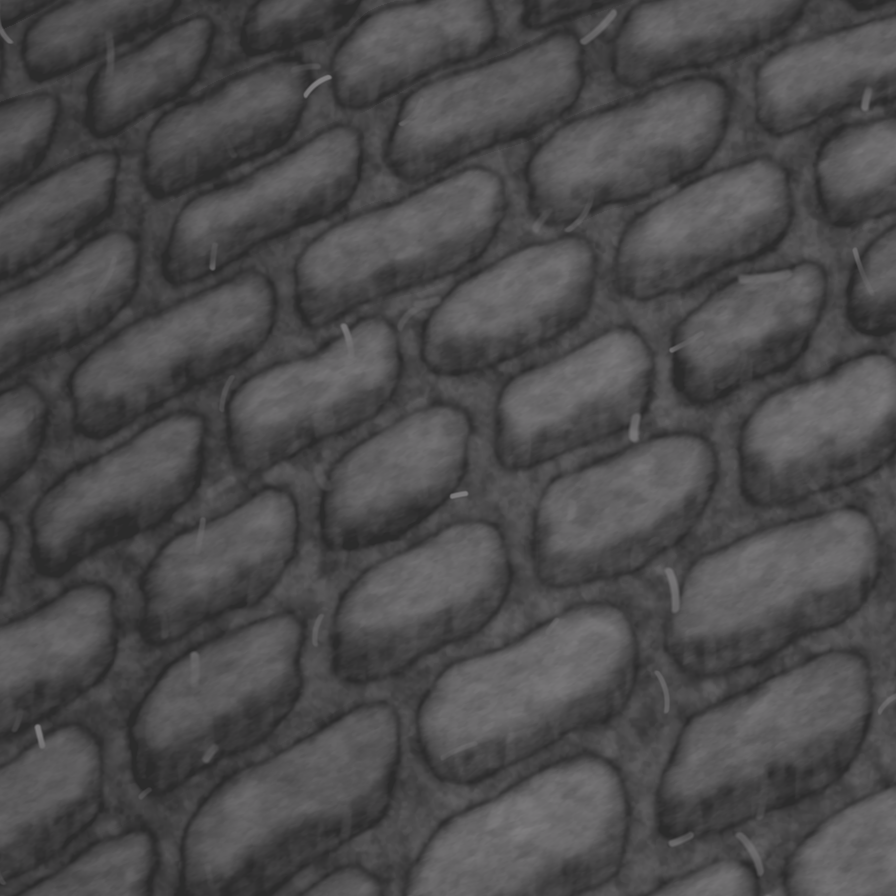
Give the GLSL for this texture, as a WebGL 1 fragment shader.

```glsl
precision highp float;
// Worn cobblestone paving in slanting courses that shrink with distance.
// Each course has its own stone length and shift; stones are rounded boxes
// with a lit top and dark side, over gritty joints strewn with dry grass.

uniform vec2 u_resolution;

const vec3 TINT = vec3(1.0, 0.988, 1.0);
const float STONE_TOP = 0.385;
const float STONE_SIDE = 0.232;
const float JOINT = 0.288;
const float GRASS = 0.56;
const float CONVERGENCE = 0.4775;
const float COURSE_RATE = 11.45;

vec3 hash3(vec2 p) {
  vec3 q = fract(vec3(p.xyx) * vec3(0.1031, 0.1030, 0.0973));
  q += dot(q, q.yxz + 33.33);
  return fract((q.xxy + q.yzz) * q.zyx);
}

// Soft cellular noise: random cell values blended by distance, -0.5 to 0.5
float cellular(vec2 p) {
  vec2 cell = floor(p);
  float total = 0.0, weight = 0.0;
  for (int j = -1; j <= 1; j++) {
    for (int i = -1; i <= 1; i++) {
      vec2 id = cell + vec2(float(i), float(j));
      vec3 h = hash3(id + 71.0);
      vec2 away = id + h.xy - p;
      float k = exp(-5.0 * dot(away, away));
      total += k * h.z;
      weight += k;
    }
  }
  return total / weight - 0.5;
}

float grain(vec2 p) {
  return 0.5 * cellular(p) + 0.3 * cellular(p * 2.1 + 9.0) + 0.2 * cellular(p * 4.3 + 23.0);
}

// Layered sines that make the stone outlines uneven
vec2 wobble(vec2 p) {
  return vec2(sin(p.y * 31.0 + 2.0 * sin(p.x * 17.0)) + 0.5 * sin(p.y * 73.0 + p.x * 41.0),
              sin(p.x * 27.0 + 2.0 * sin(p.y * 19.0)) + 0.5 * sin(p.x * 67.0 - p.y * 37.0));
}

float roundedBox(vec2 p, vec2 halfSize, float radius) {
  vec2 q = abs(p) - halfSize + radius;
  return length(max(q, 0.0)) + min(max(q.x, q.y), 0.0) - radius;
}

// Height measured across the slanting, slightly bowed courses
float acrossCourses(vec2 p) {
  float dx = p.x - 0.456;
  return p.y - (0.5 - 0.08 * p.y) * dx + 0.08 * dx * dx;
}

// Stone pitch and sideways shift of one course
vec2 bond(float row) {
  float pitch = 0.245 + 0.035 * cos(1.2566 * (row - 0.5)) - 0.004 * row;
  float shift = (0.11 - 0.01 * row) * sin(0.8 + 0.95 * row + 0.2 * row * row);
  return vec2(pitch, shift);
}

// Scattered bent blades, one at most per cell
float blades(vec2 p, float cells, float share) {
  vec2 g = p * cells;
  float lit = 0.0;
  for (int j = -1; j <= 1; j++) {
    for (int i = -1; i <= 1; i++) {
      vec2 id = floor(g) + vec2(float(i), float(j));
      vec3 a = hash3(id + 11.0), b = hash3(id + 137.0);
      float angle = 0.1 + 2.0 * b.x;
      vec2 dir = vec2(cos(angle), sin(angle));
      vec2 q = g - id - a.xy;
      float along = dot(q, dir);
      float side = dot(q, vec2(-dir.y, dir.x)) + (a.x - 0.5) * 2.5 * along * along;
      float d = length(vec2(max(abs(along) - 0.06 - 0.24 * b.y, 0.0), side));
      float width = 0.045 + 0.05 * a.z * a.z;
      float strength = step(b.z, share) * (0.25 + 0.75 * a.y * a.y);
      lit = max(lit, strength * smoothstep(width, width * 0.3, d));
    }
  }
  return lit;
}

void main() {
  vec2 p = gl_FragCoord.xy / u_resolution;
  vec2 bent = p + 0.0035 * wobble(p) + 0.004 * cellular(p * 45.0);

  // Course, stone and position inside the stone
  float across = acrossCourses(bent);
  float depth = 1.0 - CONVERGENCE * across;
  float course = 0.07 - COURSE_RATE * log(depth);
  float row = floor(course + 0.5);
  float height = depth / (COURSE_RATE * CONVERGENCE);
  vec2 lay = bond(row);
  float u = (bent.x - 0.5 - lay.y) / lay.x;
  float column = floor(u + 0.5);
  vec3 vary = hash3(vec2(column, row) + 50.0);
  vec2 q = vec2((u - column) * lay.x, (course - row) * height);
  q.x += (vary.x - 0.6) * 0.3 * q.y;

  // Outline and the raised top face
  vec2 halfSize = vec2(0.5 * lay.x - 0.012 - 0.008 * vary.y, height * (0.405 + 0.035 * vary.z));
  float d = roundedBox(q, halfSize, 0.32 * height);
  float faceD = roundedBox(q - vec2(0.003, 0.12 * height), halfSize - vec2(0.009, 0.13 * height), 0.25 * height);
  float inside = smoothstep(0.004, -0.004, d);
  float patches = cellular(p * vec2(22.0, 30.0));
  float face = smoothstep(0.018, -0.022, faceD + 0.018 * patches);

  // Worn stone with streaked sides, gritty joints and a dark seam
  vec2 skewed = vec2(p.x + 0.4 * p.y, p.y - 0.46 * p.x);
  float rough = grain(skewed * vec2(42.0, 75.0));
  float streak = cellular(p * vec2(105.0, 32.0));
  float stone = mix(STONE_SIDE + 0.07 * streak, STONE_TOP + 0.05 * patches, face);
  stone += 0.12 * rough + 0.045 * (vary.x - 0.5);
  float joint = JOINT + 0.19 * grain(p * 48.0) - 0.035 * exp(-max(d, 0.0) / 0.008);
  float shade = mix(joint, stone, inside);
  shade -= 0.05 * exp(-d * d / 0.00003);

  // Broad light, then grass lying mostly in the joints
  shade *= mix(0.9, 1.04, smoothstep(0.0, 0.55, p.x)) * (1.0 - 0.08 * smoothstep(0.8, 1.0, p.y));
  float lying = mix(1.0, 0.3, smoothstep(0.004, -0.02, d));
  float grass = blades(p, 11.0, 0.62 - 0.2 * p.x) * lying;
  shade = mix(shade, GRASS, 0.85 * grass);

  gl_FragColor = vec4(clamp(shade, 0.17, 0.62) * TINT, 1.0);
}
```
